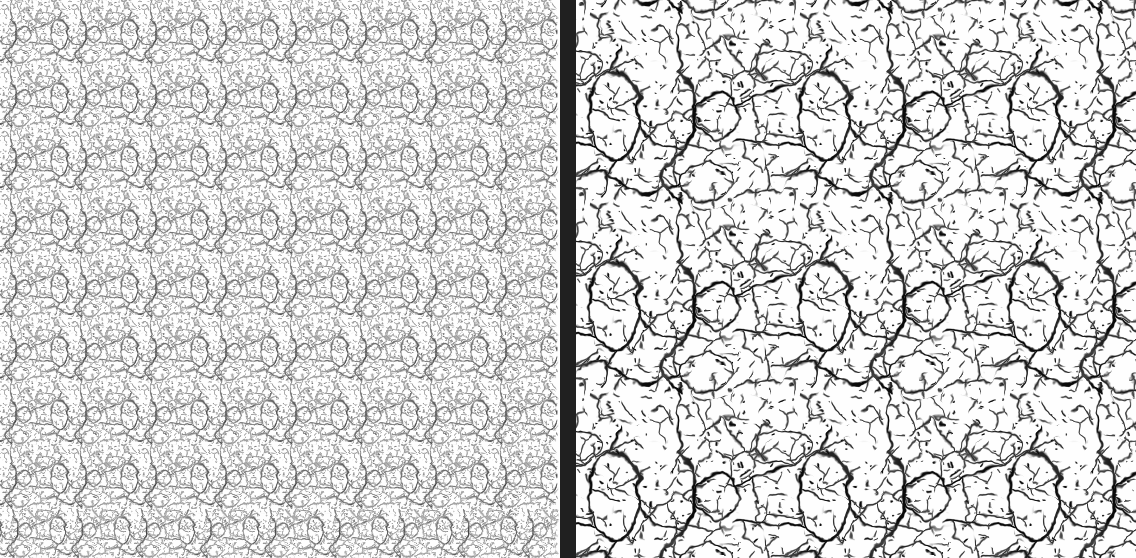
Left: the whole. Right: its middle third, enlarged.
Write a Shadertoy shader that draws this texture.

```glsl
// Dry-earth crackle: one tile of dark cracks, hairlines and specks on white, repeated
// 8 times across and about 9 down, with a smaller, shifted strip along the bottom.
// Bold cracks are warped curves and segments; hairlines are broken Voronoi borders.

const vec2 TILE = vec2(1.0, 0.906);      // tile size, in eighths of the canvas width
const vec3 PAPER = vec3(0.995);
const vec3 INK = vec3(0.04);

vec2 hash2(vec2 p) {
    vec3 q = fract(p.xyx * vec3(0.1031, 0.103, 0.0973));
    q += dot(q, q.yzx + 33.33);
    return fract((q.xx + q.yz) * q.zy);
}

// Value noise in two channels, repeating with the tile
vec2 noise2(vec2 p, vec2 cells) {
    vec2 g = p / TILE * cells, i = floor(g), f = g - i;
    f = f * f * (3.0 - 2.0 * f);
    vec2 a = hash2(mod(i, cells)), b = hash2(mod(i + vec2(1, 0), cells));
    vec2 c = hash2(mod(i + vec2(0, 1), cells)), d = hash2(mod(i + 1.0, cells));
    return mix(mix(a, b, f.x), mix(c, d, f.x), f.y);
}

vec2 wrapTile(vec2 p) { return p - TILE * round(p / TILE); }

float segment(vec2 p, vec2 a, vec2 b) {
    vec2 h = 0.5 * (b - a), q = wrapTile(p - 0.5 * (a + b));
    return length(q - h * clamp(dot(q, h) / dot(h, h), -1.0, 1.0));
}

float ring(vec2 p, vec2 center, vec2 radii) {
    vec2 q = wrapTile(p - center);
    float k = max(length(q / radii), 0.001);
    return abs(k - 1.0) * k / max(length(q / (radii * radii)), 0.001);
}

// Filtered line of half width w; its total ink stays true below one pixel
float stroke(float d, float w, float px) {
    return min(1.0, 2.0 * w / (w + px)) * (1.0 - smoothstep(max(w - px, 0.0), w + px, d));
}

// Tall crack that bulges to the right and tapers upward
float mainCrack(vec2 p, float px) {
    float y = mod(p.y, TILE.y), bend = clamp(y, 0.085, 0.56) - 0.36;
    float slope = y > 0.085 && y < 0.56 ? 4.2 * bend : 0.0;
    float x = wrapTile(vec2(p.x - 0.16 + 2.1 * bend * bend, 0.0)).x;
    return stroke(abs(x) / sqrt(1.0 + slope * slope), mix(0.0085, 0.004, smoothstep(0.45, 0.8, y)), px);
}

float boldCracks(vec2 p, float px) {
    float side = smoothstep(-0.08, 0.08, wrapTile(p - vec2(0.765, 0.355)).x);
    float ink = max(mainCrack(p, px),
        stroke(ring(p, vec2(0.765, 0.355), vec2(0.125, 0.205)), mix(0.005, 0.0085, side), px));
    // Star-shaped junction
    float star = segment(p, vec2(0), vec2(-0.11, -0.02));
    star = min(star, segment(p, vec2(0), vec2(0.09, -0.05)));
    star = min(star, segment(p, vec2(0), vec2(0.08, 0.04)));
    star = min(star, length(wrapTile(p)) - 0.008);
    // Branches joining the large cells
    float d = segment(p, vec2(0.42, 0.44), vec2(0.65, 0.52));
    d = min(d, segment(p, vec2(0.34, 0.23), vec2(0.67, 0.21)));
    d = min(d, segment(p, vec2(0.42, 0.44), vec2(0.35, 0.40)));
    d = min(d, segment(p, vec2(0.88, 0.31), vec2(0.97, 0.21)));
    d = min(d, segment(p, vec2(0.97, 0.21), vec2(1.10, 0.19)));
    d = min(d, segment(p, vec2(0.76, 0.15), vec2(0.715, -0.02)));
    d = min(d, segment(p, vec2(0.715, 0.08), vec2(0.52, 0.05)));
    d = min(d, segment(p, vec2(0.715, 0.08), vec2(0.89, -0.02)));
    d = min(d, segment(p, vec2(0.75, 0.56), vec2(0.80, 0.68)));
    d = min(d, ring(p, vec2(0.26, 0.36), vec2(0.10, 0.115)));
    // Thin inner cells
    float thin = min(ring(p, vec2(0.20, 0.04), vec2(0.12, 0.09)), ring(p, vec2(0.56, 0.59), vec2(0.14, 0.08)));
    thin = min(thin, segment(p, vec2(0.65, 0.38), vec2(0.79, 0.33)));
    thin = min(thin, segment(p, vec2(0.42, 0.44), vec2(0.45, 0.22)));
    thin = min(thin, segment(p, vec2(0.36, 0.22), vec2(0.47, 0.07)));
    ink = max(ink, max(stroke(star, 0.0065, px), stroke(d, 0.0055, px)));
    return max(ink, stroke(thin, 0.004, px));
}

// Voronoi borders, interrupted by noise
float hairlines(vec2 p, vec2 cells, float gaps, float px) {
    vec2 g = p / TILE * cells, i = floor(g), near = vec2(9), next = vec2(9);
    for (int y = -1; y <= 1; y++) for (int x = -1; x <= 1; x++) {
        vec2 c = i + vec2(x, y), r = c + hash2(mod(c, cells) + 17.0) - g;
        if (dot(r, r) < dot(near, near)) { next = near; near = r; }
        else if (dot(r, r) < dot(next, next)) next = r;
    }
    float d = dot(0.5 * (near + next), normalize(next - near)) / cells.x;
    return stroke(d, 0.0035, px) * smoothstep(gaps, gaps + 0.12, noise2(p, 2.0 * cells + 1.0).x);
}

// Irregular flecks, denser in the upper part of the tile
float specks(vec2 p, vec2 cells, float px, float density) {
    vec2 g = p / TILE * cells, id = mod(floor(g), cells), rnd = hash2(id + 41.0);
    vec2 q = (fract(g) - mix(vec2(0.2), vec2(0.8), hash2(id + 83.0))) / cells;
    float angle = 6.2832 * rnd.x, reach = 0.014 * rnd.y * rnd.y;
    vec2 dir = vec2(cos(angle), sin(angle));
    float d = length(q - dir * clamp(dot(q, dir), -reach, reach));
    density += 0.2 * smoothstep(0.45, 0.7, mod(p.y, TILE.y));
    return stroke(d, mix(0.002, 0.006, hash2(id + 59.0).x), px) * step(hash2(id + 7.0).x, density);
}

void mainImage(out vec4 fragColor, in vec2 fragCoord) {
    float px = 8.0 / iResolution.x;
    vec2 uv = fragCoord * px;
    // The lowest strip holds a smaller, shifted copy of the tile
    bool strip = uv.y < 0.70;
    float scale = strip ? 0.92 : 1.0;
    vec2 p = (uv - (strip ? vec2(1.04, 0.07) : vec2(0.083, 0.786))) / scale;
    px /= scale;
    vec2 jagged = p + 0.03 * (noise2(p, vec2(13, 12)) - 0.5)
        + 0.018 * (noise2(p, vec2(32, 29)) - 0.5) + 0.007 * (noise2(p, vec2(71, 64)) - 0.5);

    float worn = 0.75 + 0.4 * noise2(p, vec2(15, 14)).y;
    float seam = 0.2 * (1.0 - smoothstep(0.03, 0.12, abs(uv.x - 7.3)));
    float ink = boldCracks(jagged, px) * worn;
    ink = max(ink, hairlines(jagged, vec2(6, 5), 0.36, px));
    ink = max(ink, 0.9 * hairlines(jagged, vec2(11, 10), 0.56, px));
    ink = max(ink, specks(jagged, vec2(17, 15), px, 0.2 + seam));
    ink = max(ink, specks(jagged + 0.37, vec2(23, 20), px, 0.12 + seam));
    // A bare right margin
    ink *= 1.0 - smoothstep(7.93, 7.97, uv.x + 0.06 * (noise2(p, vec2(15, 14)).x - 0.5));
    fragColor = vec4(mix(PAPER, INK, clamp(ink, 0.0, 1.0)), 1.0);
}
```
